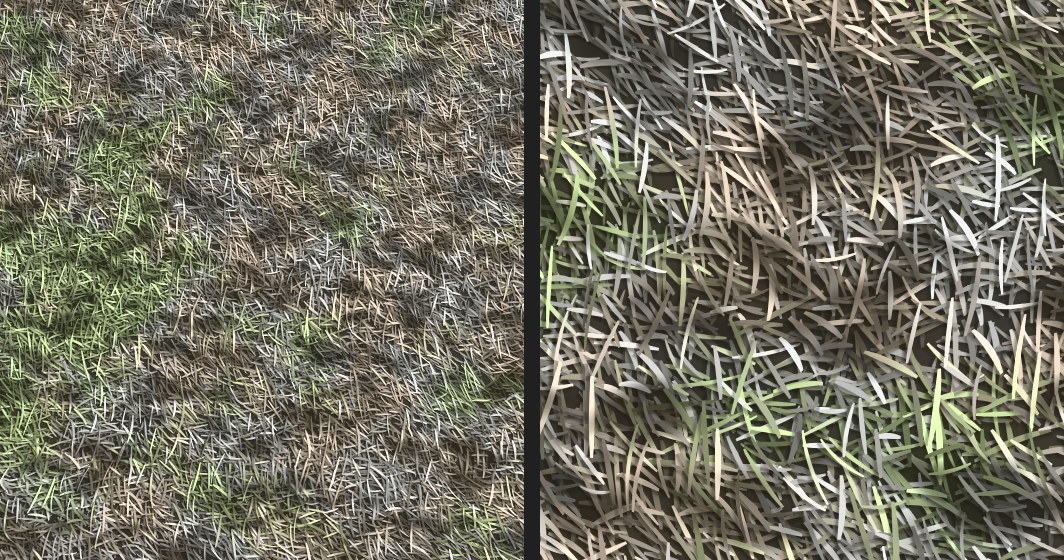
Left, the full canvas; right, a detail of the centre.
Reproduce this texture procedurally as a WebGL 1 fragment shader.

```glsl
precision highp float;
// Dry, matted grass seen at a slant: stacked layers of thin tapered blades.
// Each layer is a rotated grid of long cells with one jittered blade per cell;
// blades shade what lies below them, and layered sines add hollows and tints.

uniform vec2 u_resolution;

const int LAYERS = 14;
const vec3 SOIL = vec3(0.13, 0.12, 0.085);
const vec3 STRAW = vec3(0.92, 0.91, 0.86);
const vec3 GREEN_TINT = vec3(0.91, 1.05, 0.77);
const vec3 PINK_TINT = vec3(1.05, 0.98, 0.94);
const vec3 GREY_TINT = vec3(0.97, 0.99, 1.04);
const float LEAN = -0.62;         // main blade direction, radians
const float LAYER_SPREAD = 2.0;   // range of layer directions
const float BLADE_SPREAD = 0.56;  // range of directions inside a layer
const float SHORT_CELL = 0.036;
const float LONG_CELL = 0.076;
const float CELL_WIDTH = 0.016;
const float BLADE_WIDTH = 0.0019; // half width
const float SHADOW_SHIFT = 0.0028;
const float SHADOW_DEPTH = 0.38;
const float PERSPECTIVE = 0.5;    // how much finer the far blades are

vec3 hash3(vec3 p) {
  p = fract(p * vec3(0.1031, 0.1030, 0.0973));
  p += dot(p, p.yxz + 33.33);
  return fract((p.xxy + p.yxx) * p.zyx);
}

mat2 rotation(float a) {
  float c = cos(a), s = sin(a);
  return mat2(c, s, -s, c);
}

// Smooth irregular patches from warped sines, about -1 to 1.
float patches(vec2 p) {
  p += 0.5 * sin(p.yx * 1.3 + vec2(0.7, 2.1));
  float big = sin(p.x + 0.6 * p.y) * sin(1.2 * p.y - 0.4 * p.x + 1.0);
  float small = sin(2.3 * p.x - 1.1 * p.y + 4.0) * sin(2.7 * p.y + 0.9 * p.x);
  return 0.6 * big + 0.4 * small;
}

// Lays one layer of blades over (tone, hue selector).
vec2 addBlades(vec2 under, vec2 p, float layer, float pixel) {
  float angle = LEAN + LAYER_SPREAD * (fract(layer * 0.618) - 0.5);
  mat2 turn = rotation(angle);
  vec2 cell = vec2(mix(SHORT_CELL, LONG_CELL, fract(layer * 0.37)), CELL_WIDTH);
  vec2 local = p * turn + layer * vec2(0.317, 0.173);
  vec2 id = floor(local / cell);
  float depth = mix(0.55, 1.0, layer / float(LAYERS - 1));

  for (int j = -1; j <= 1; j++) {
    for (int i = -1; i <= 1; i++) {
      vec2 cellId = id + vec2(float(i), float(j));
      vec3 place = hash3(vec3(cellId + 200.0, layer * 7.0 + 3.0));
      vec3 look = hash3(vec3(cellId + 471.0, layer * 5.0 + 61.0));
      vec2 root = (cellId + place.xy) * cell;
      vec2 d = (local - root) * rotation(BLADE_SPREAD * (place.z - 0.5));

      // Tapered, slightly bowed strand
      float reach = cell.x * mix(0.25, 0.46, look.y);
      float along = d.x / reach;
      float across = d.y + (look.z - 0.5) * 0.005 * along * along;
      float halfWidth = BLADE_WIDTH * mix(0.65, 1.25, look.z) * (1.0 - 0.5 * along * along);
      float tip = clamp((reach - abs(d.x)) / pixel + 0.5, 0.0, 1.0);
      float cover = tip * clamp((halfWidth - abs(across)) / pixel + 0.5, 0.0, 1.0);
      float shadow = tip * (1.0 - smoothstep(0.0, 0.0034, abs(across + SHADOW_SHIFT)));

      if (cover + shadow > 0.001) {
        // Neighbouring blades share a direction: each layer fades in and out
        vec2 ground = turn * (root - layer * vec2(0.317, 0.173));
        float density = 0.72 + 0.5 * patches(ground * 17.0 + layer * 2.7);
        float keep = step(fract(look.x * 7.31 + place.z), density);
        float tone = mix(0.42, 1.22, look.x) * depth;
        under.x *= 1.0 - SHADOW_DEPTH * shadow * keep;
        under = mix(under, vec2(tone, look.y), cover * keep);
      }
    }
  }
  return under;
}

void main() {
  vec2 uv = gl_FragCoord.xy / u_resolution.y;
  float aspect = u_resolution.x / u_resolution.y;

  // Slanted ground: features shrink toward the top, and the mat is wavy
  float scale = 1.0 + PERSPECTIVE * uv.y;
  vec2 p = vec2((uv.x - 0.5 * aspect) * scale, uv.y + 0.5 * PERSPECTIVE * uv.y * uv.y);
  vec2 mat = p + 0.011 * sin(p.yx * vec2(17.0, 13.0) + vec2(0.4, 1.9));
  float pixel = scale / u_resolution.y;

  vec2 grass = vec2(0.12, 0.5);
  for (int i = 0; i < LAYERS; i++) {
    grass = addBlades(grass, mat, float(i), pixel);
  }

  // Sunlit tufts and flat, wide hollows
  float relief = 0.6 * patches(p * vec2(13.0, 24.0)) + 0.5 * patches(p * vec2(31.0, 47.0) + 5.0);
  float light = mix(0.48, 1.1, smoothstep(-0.55, 0.15, relief));
  float tone = clamp(grass.x * light, 0.0, 1.08);

  // Green growth gathers at the left; the rest drifts from pinkish to grey
  float left = 1.0 - smoothstep(0.0, 0.5, length((uv - vec2(0.08, 0.48)) * vec2(1.0, 0.9)));
  float growth = 0.7 * patches(p * 9.0 + 3.0) + 0.75 * left + 0.8 * (grass.y - 0.5);
  vec3 tint = mix(GREY_TINT, PINK_TINT, smoothstep(-0.5, 0.5, patches(p * 14.0 + 8.0) + grass.y - 0.5));
  tint = mix(tint, GREEN_TINT, 0.85 * smoothstep(0.15, 0.8, growth));

  gl_FragColor = vec4(clamp(mix(SOIL, STRAW, tone) * tint, 0.0, 1.0), 1.0);
}
```
